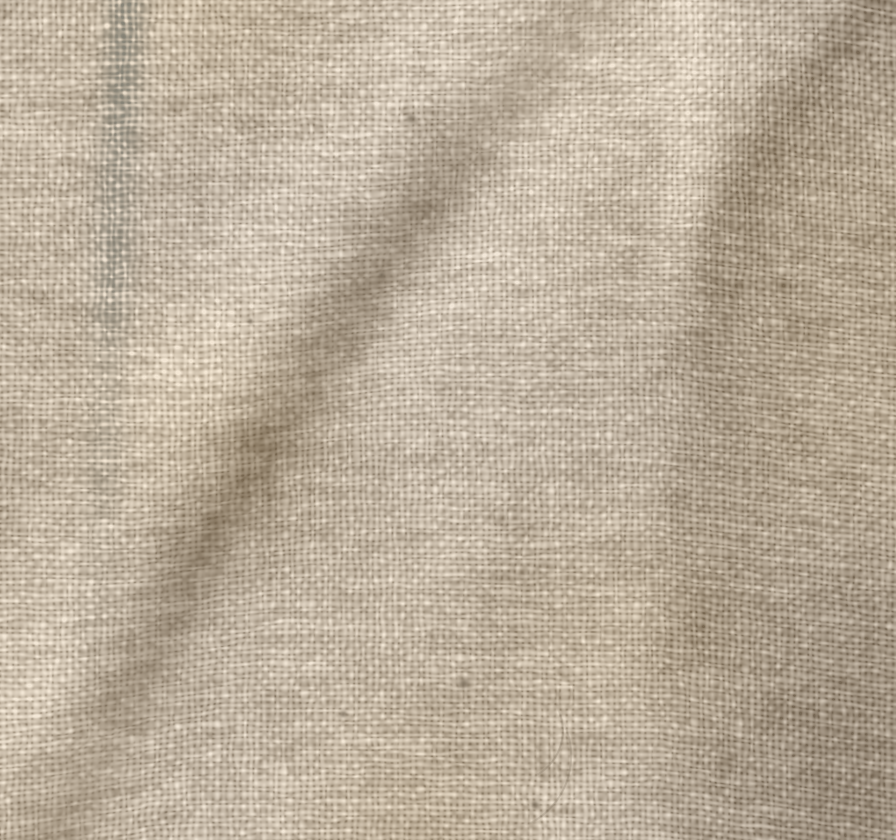
A Shadertoy shader for this texture:

```glsl
// Draws creased, plain-woven beige cotton with soft diagonal folds and a faint blue-grey stain.

const vec3 SHADE_COLOR = vec3(0.58, 0.52, 0.438);
const vec3 LIGHT_COLOR = vec3(0.86, 0.81, 0.738);
const vec3 STAIN_COLOR = vec3(0.50, 0.50, 0.46);
const vec3 SPECK_COLOR = vec3(0.40, 0.35, 0.28);
const vec3 WARM_SHIFT = vec3(0.006, 0.0, -0.014);
const vec2 THREADS = vec2(128.0, 138.0);  // warp and weft threads per canvas height
const float BASE_TONE = 0.62;
const float WEFT_RELIEF = 0.14;
const float WARP_RELIEF = 0.11;
const float CROSS_RELIEF = 0.14;
const float HOLE_DEPTH = 0.30;
const float SLUB_AMOUNT = 0.30;
const float KNOT_AMOUNT = 0.26;
const float FUZZ_AMOUNT = 0.24;
const float CLOUD_AMOUNT = 0.36;
const int SPECK_COUNT = 6;
const int HAIR_COUNT = 2;
const float PI = 3.14159;

float hash(vec2 p) {
    vec3 q = fract(p.xyx * 0.1031);
    q += dot(q, q.yzx + 33.33);
    return fract((q.x + q.y) * q.z);
}

float noise(vec2 p) {
    vec2 cell = floor(p), f = fract(p);
    f = f * f * (3.0 - 2.0 * f);
    float low = mix(hash(cell), hash(cell + vec2(1, 0)), f.x);
    float high = mix(hash(cell + vec2(0, 1)), hash(cell + vec2(1, 1)), f.x);
    return mix(low, high, f.y);
}

float clouds(vec2 p) {
    return (noise(p) + 0.5 * noise(p * 2.03 + 17.3) + 0.3 * noise(p * 4.1 + 41.7)) / 1.8;
}

float bump(float d, float width) {
    return exp(-d * d / (width * width));
}

// Signed horizontal distances from the diagonal crease and the right-hand crease.
float diagonalCrease(vec2 p) {
    return p.x - (0.07 + 0.5 * p.y + 0.14 * p.y * p.y * p.y);
}

float rightCrease(vec2 p) {
    float bend = max(p.y - 0.5, 0.0);
    return p.x - (0.785 + 0.9 * bend * bend);
}

float foldTone(vec2 p) {
    float upper = smoothstep(0.35, 0.65, p.y);
    float a = diagonalCrease(p), b = rightCrease(p);
    float strength = mix(0.34, 0.52, smoothstep(0.1, 0.5, p.y)) * (1.0 - 0.75 * smoothstep(0.74, 0.95, p.y));
    float tone = -strength * bump(a, a < 0.0 ? 0.062 : 0.045);
    tone += 0.17 * bump(a + 0.15, 0.08) + 0.17 * upper * bump(a - 0.13, 0.09);
    tone -= 0.26 * smoothstep(-0.04, 0.05, b);
    tone -= 0.20 * upper * bump(b - 0.035, 0.05);
    tone += 0.22 * upper * bump(p.x - 0.79 - 0.03 * p.y, 0.035);
    tone -= 0.24 * bump(length((p - vec2(1.04, 0.16)) * vec2(1.0, 1.4)), 0.2);
    return tone;
}

float weaveTone(vec2 p, float pixel) {
    // Threads climb across the diagonal crease and sag past the right one.
    float a = diagonalCrease(p);
    float climb = 0.030 * smoothstep(-0.14, 0.16, a) * (1.0 - smoothstep(0.5, 0.95, p.y));
    float sag = 0.12 * max(rightCrease(p), 0.0);
    vec2 drift = vec2(noise(p * 3.0 + 5.0), noise(p * 2.5 + 21.0)) - 0.5;
    vec2 t = (p + drift * vec2(0.012, 0.014) + vec2(0.0, sag - climb)) * THREADS;
    t += 0.5 * (vec2(noise(t * vec2(0.9, 0.3)), noise(t * vec2(0.3, 0.9) + 70.0)) - 0.5);

    // Tension differs by patch, so rows, columns or diagonals stand out in turn.
    float tension = noise(p * 9.0 + 8.0);
    float twill = noise(p * 5.0 + 33.0);
    vec2 ridge = cos(2.0 * PI * t);
    float rising = cos(PI * (t.x - t.y)), falling = cos(PI * (t.x + t.y));
    float hole = (1.0 - ridge.x) * (1.0 - ridge.y) * 0.25;
    float relief = WEFT_RELIEF * ridge.y * (1.3 - 0.6 * tension);
    relief += WARP_RELIEF * ridge.x * (0.5 + tension);
    relief += CROSS_RELIEF * mix(rising, falling, 0.2 + 0.6 * twill);
    relief -= HOLE_DEPTH * (hole * hole - 0.14) * (0.4 + 1.2 * noise(t * 0.7 + 11.0));
    relief *= 1.0 - 0.4 * bump(a, 0.05);

    // Short thin streaks along each yarn, uneven knots and fibre fuzz
    float slub = noise(vec2(p.x * 24.0, t.y)) - 0.5;
    float yarn = noise(vec2(t.x, p.y * 24.0) + 90.0) - 0.5;
    float knot = noise(t + 150.0) - 0.5;
    float fuzz = noise(t * 1.9 + 40.0) - 0.5;
    float visible = 1.0 - smoothstep(0.35, 0.7, pixel * THREADS.y);
    return visible * (relief + SLUB_AMOUNT * slub + 0.12 * yarn + KNOT_AMOUNT * knot + FUZZ_AMOUNT * fuzz);
}

void mainImage(out vec4 fragColor, in vec2 fragCoord) {
    vec2 p = fragCoord / iResolution.y;
    float pixel = 1.0 / iResolution.y;

    // Cloth lighting and weave; the clouds lean along the diagonal crease
    vec2 lean = vec2(p.x - 0.45 * p.y, p.y);
    float cloud = clouds(lean * vec2(6.0, 5.0) + 3.0) - 0.5;
    float weave = weaveTone(p, pixel);
    float tone = BASE_TONE + foldTone(p) + CLOUD_AMOUNT * cloud + weave;
    vec3 color = mix(SHADE_COLOR, LIGHT_COLOR, clamp(tone, -0.4, 1.35));
    color += WARM_SHIFT * 2.0 * (noise(p * 4.0 + 60.0) - 0.5);

    // Vertical stain, strongest in the gaps between threads
    float stain = bump(p.x - 0.10 - 0.05 * p.y, 0.024) * smoothstep(0.1, 0.9, p.y);
    stain *= 0.4 + 0.6 * noise(p * vec2(20.0, 9.0));
    color = mix(color, STAIN_COLOR, stain * clamp(0.45 - 1.1 * weave, 0.0, 0.8));

    // Scattered seed specks
    for (int i = 0; i < SPECK_COUNT; i++) {
        vec2 seed = vec2(float(i) * 7.3, 4.7);
        vec2 center = vec2(hash(seed) * 1.067, hash(seed + 31.0));
        float radius = mix(0.003, 0.006, hash(seed + 12.0));
        color = mix(color, SPECK_COLOR, 0.6 * bump(length(p - center), radius));
    }

    // Fine curved hairs
    for (int i = 0; i < HAIR_COUNT; i++) {
        vec2 q = p - vec2(0.59 + 0.02 * float(i), 0.10 + 0.03 * float(i));
        float arc = abs(length(q) - 0.09 + 0.03 * float(i));
        float span = smoothstep(0.6, 0.9, dot(normalize(q + 1e-5), vec2(0.94, -0.34)));
        color = mix(color, SPECK_COLOR, 0.2 * span * (1.0 - smoothstep(0.0004, 0.0008 + pixel, arc)));
    }

    fragColor = vec4(clamp(color, 0.0, 1.0), 1.0);
}
```
